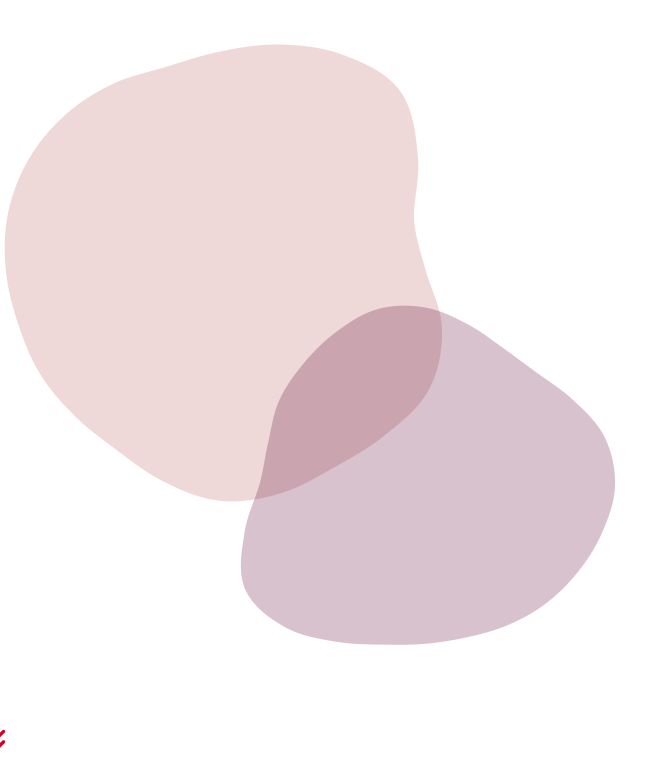
A Shadertoy shader for this background:

```glsl
const vec3 PAPER = vec3(1.0);
const vec3 BLUSH = vec3(0.933, 0.851, 0.847);
const vec3 MAUVE = vec3(0.847, 0.761, 0.808);
const vec3 CRIMSON = vec3(0.83, 0.0, 0.17);

const vec2 BLUSH_CENTRE = vec2(0.2865, 0.6484);
const vec2 MAUVE_CENTRE = vec2(0.5534, 0.3685);

const vec2 DASH_START = vec2(-0.004, 0.0390);
const vec2 DASH_END = vec2(0.0045, 0.0475);
const float DASH_RADIUS = 0.0022;
const float DASH_SPACING = 0.0135;
const int DASH_COUNT = 2;

// Radii at even angles, counter-clockwise from the right
const float TAU = 6.28319;
const int SPOKES = 24;
const float BLUSH_RADII[SPOKES] = float[SPOKES](
    0.2676, 0.2615, 0.2974, 0.3307, 0.3229, 0.3040,
    0.2845, 0.2737, 0.2797, 0.2854, 0.2879, 0.2858,
    0.2789, 0.2721, 0.2706, 0.2682, 0.2702, 0.2850,
    0.3005, 0.3013, 0.2969, 0.3038, 0.3134, 0.2992);
const float MAUVE_RADII[SPOKES] = float[SPOKES](
    0.2474, 0.2419, 0.2221, 0.2064, 0.2052, 0.2164,
    0.2311, 0.2372, 0.2305, 0.2237, 0.2194, 0.2116,
    0.2158, 0.2435, 0.2706, 0.2604, 0.2353, 0.2152,
    0.2068, 0.2056, 0.2116, 0.2201, 0.2288, 0.2388);

// Smooth closed outline: periodic Catmull-Rom through the radii
float blobDistance(vec2 p, float radii[SPOKES]) {
    float turn = fract(atan(p.y, p.x) / TAU + 1.0) * float(SPOKES);
    int i = int(turn) % SPOKES;
    float t = fract(turn);
    float a = radii[(i + SPOKES - 1) % SPOKES];
    float b = radii[i];
    float c = radii[(i + 1) % SPOKES];
    float d = radii[(i + 2) % SPOKES];
    float linear = c - a;
    float quadratic = 2.0 * a - 5.0 * b + 4.0 * c - d;
    float cubic = 3.0 * (b - c) + d - a;
    float radius = b + 0.5 * t * (linear + t * (quadratic + t * cubic));
    float slope = 0.5 * (linear + t * (2.0 * quadratic + 3.0 * t * cubic));
    slope *= float(SPOKES) / TAU;
    return (length(p) - radius) * radius / length(vec2(radius, slope));
}

float capsuleDistance(vec2 p, vec2 a, vec2 b, float radius) {
    vec2 along = b - a;
    float t = clamp(dot(p - a, along) / dot(along, along), 0.0, 1.0);
    return length(p - a - along * t) - radius;
}

float coverage(float distanceToEdge) {
    return clamp(0.5 - distanceToEdge * iResolution.y, 0.0, 1.0);
}

void mainImage(out vec4 fragColor, in vec2 fragCoord) {
    vec2 p = fragCoord / iResolution.y;
    vec3 color = PAPER;

    // Translucent blobs multiply where they overlap
    float blush = coverage(blobDistance(p - BLUSH_CENTRE, BLUSH_RADII));
    float mauve = coverage(blobDistance(p - MAUVE_CENTRE, MAUVE_RADII));
    color *= mix(vec3(1.0), BLUSH, blush);
    color *= mix(vec3(1.0), MAUVE, mauve);

    // Small dashes cut off by the left border
    for (int i = 0; i < DASH_COUNT; i++) {
        vec2 q = p + vec2(0.0, DASH_SPACING * float(i));
        float dash = capsuleDistance(q, DASH_START, DASH_END, DASH_RADIUS);
        color = mix(color, CRIMSON, coverage(dash));
    }

    fragColor = vec4(color, 1.0);
}
```
